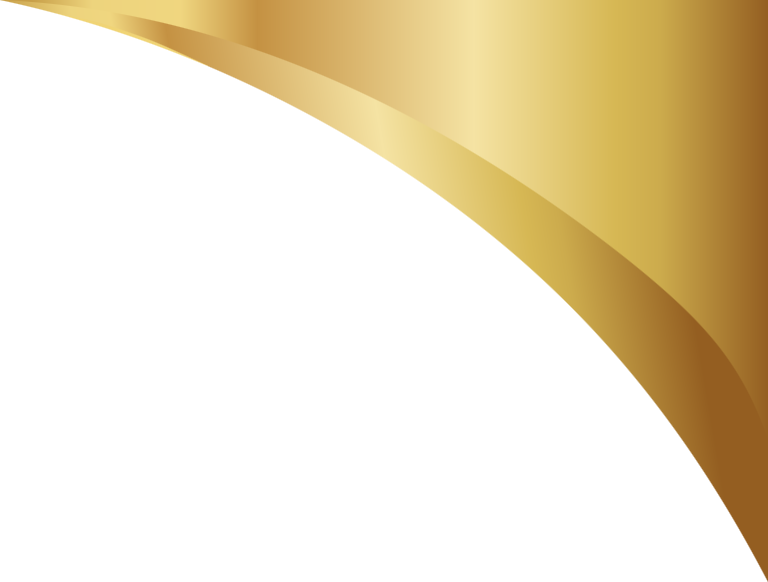
Give the GLSL for this background, as a WebGL 2 fragment shader.

```glsl
#version 300 es
precision highp float;
uniform vec2 u_resolution;
out vec4 outColor;

// Metallic ramp: eight gold tones placed at the given stops
vec3 metal(float s, float stops[8]) {
  vec3 tones[8] = vec3[8](
    vec3(0.78, 0.62, 0.28), vec3(0.93, 0.83, 0.49),
    vec3(0.94, 0.84, 0.50), vec3(0.77, 0.57, 0.26),
    vec3(0.96, 0.89, 0.64), vec3(0.84, 0.72, 0.33),
    vec3(0.80, 0.67, 0.30), vec3(0.58, 0.37, 0.13));
  vec3 color = tones[0];
  for (int i = 1; i < 8; i++) {
    float blend = clamp((s - stops[i - 1]) / (stops[i] - stops[i - 1]), 0.0, 1.0);
    color = mix(color, tones[i], blend);
  }
  return color;
}

// Antialiased coverage of the side where d is positive
float coverage(float d) {
  return clamp(d / fwidth(d) + 0.5, 0.0, 1.0);
}

void main() {
  vec2 p = gl_FragCoord.xy / u_resolution;
  p.y = 1.0 - p.y; // depth below the top edge

  // Curves bounding the ribbon and the corner panel
  float outerEdge = p.x * (0.28 + 0.515 * p.x + 0.205 * pow(p.x, 5.0));
  float innerEdge = p.x * (0.058 + 0.596 * p.x + 0.10 * pow(p.x, 24.0));

  // The ribbon's ramp leans slightly; the panel's is horizontal
  vec3 ribbon = metal(p.x - 0.129 * p.y,
    float[8](0.0, 0.09, 0.14, 0.21, 0.466, 0.635, 0.68, 0.833));
  vec3 panel = metal(p.x,
    float[8](0.04, 0.12, 0.235, 0.335, 0.617, 0.80, 0.86, 1.0));

  // Fine bright rim along the thin left end of the ribbon
  float rimWidth = 0.006 * smoothstep(0.06, 0.14, p.x) * (1.0 - smoothstep(0.18, 0.29, p.x));
  float rim = coverage(p.y - outerEdge + rimWidth);
  ribbon = mix(ribbon, vec3(0.94, 0.83, 0.46), rim * step(0.0005, rimWidth));

  // Layers from back to front
  vec3 color = mix(vec3(1.0), ribbon, coverage(outerEdge - p.y));
  color = mix(color, panel, coverage(innerEdge - p.y));
  outColor = vec4(color, 1.0);
}
```
